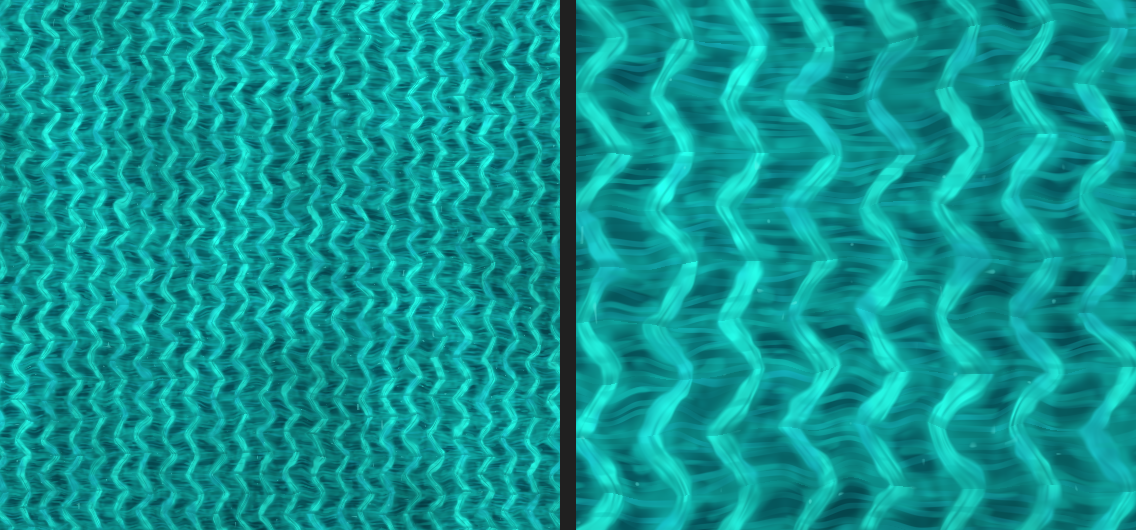
Left, the full canvas; right, a detail of the centre.
Write a Shadertoy shader that draws this texture.

```glsl
// Teal knitted shade netting: zigzag tapes joined by fine cross threads.

const vec2 REPEATS = vec2(23.0, 14.0);   // tapes across, zigzags down
const float SWING = 0.23;                // sideways reach of a zigzag
const float TAPE_HALF_WIDTH = 0.16;
const int THREADS = 5;                   // cross threads per zigzag leg

const vec3 SHADOW = vec3(0.015, 0.30, 0.33);
const vec3 DEEP   = vec3(0.03, 0.46, 0.45);
const vec3 MID    = vec3(0.05, 0.60, 0.58);
const vec3 TAPE   = vec3(0.06, 0.69, 0.65);
const vec3 BRIGHT = vec3(0.13, 0.88, 0.81);
const vec3 BLUISH = vec3(0.08, 0.65, 0.72);

float hash(vec2 p) {
    vec3 q = fract(vec3(p.xyx) * 0.1031);
    q += dot(q, q.yzx + 33.33);
    return fract((q.x + q.y) * q.z);
}

float noise(vec2 p) {
    vec2 cell = floor(p), f = fract(p);
    f = f * f * (3.0 - 2.0 * f);
    float low = mix(hash(cell), hash(cell + vec2(1, 0)), f.x);
    float high = mix(hash(cell + vec2(0, 1)), hash(cell + vec2(1, 1)), f.x);
    return mix(low, high, f.y);
}

// Antialiased coverage of a stroke at distance d.
float stroke(float d, float halfWidth, float blur) {
    return 1.0 - smoothstep(halfWidth - blur, halfWidth + blur, abs(d));
}

// Uneven stretching of the fabric.
vec2 stretch(vec2 p) {
    vec2 slow = vec2(noise(p * 0.35), noise(p * 0.35 + 41.0)) - 0.5;
    vec2 quick = vec2(noise(p * 2.1 + 13.0), noise(p * 2.1 + 77.0)) - 0.5;
    return p + slow * vec2(0.35, 0.25) + quick * vec2(0.22, 0.12);
}

// Threads fan out from the inner bend (0) to the outer bend (1) of a gap.
float crossThreads(float across, float along, vec2 cell, float blur) {
    float cover = 0.0;
    for (int i = 0; i < THREADS; i++) {
        vec2 seed = cell * 7.0 + float(i) * vec2(3.7, 11.3);
        float start = (float(i) + hash(seed)) / float(THREADS);
        float end = (float(i) + hash(seed + 5.1)) / float(THREADS);
        float tilt = 0.35 * (hash(seed + 9.4) - 0.5);
        float reach = smoothstep(0.0, 0.45, abs(across - hash(seed + 4.3)));
        float strength = (0.25 + 0.75 * hash(seed + 2.6)) * (0.45 + 0.55 * reach);
        float d = along - mix(start, end, across) - tilt * (across - 0.5);
        cover = max(cover, strength * stroke(d, 0.05, blur));
    }
    return cover;
}

// Dark backing seen through the gap, with its threads.
vec3 gapColor(float across, float along, vec2 cell, vec2 p, float blur) {
    float haze = noise(p * vec2(3.5, 5.0) + 19.0);
    vec2 fromHole = vec2(across - 0.5, along - 0.4 - 0.2 * hash(cell + 6.0)) / vec2(0.36, 0.46);
    float open = 1.0 - smoothstep(0.35, 1.15, length(fromHole) + 0.5 * (haze - 0.5));
    open *= 0.5 + 0.5 * hash(cell + 3.0);
    vec3 veil = mix(DEEP, MID, 0.15 + 0.85 * noise(p * vec2(4.0, 6.0) + 33.0));
    vec3 color = mix(veil, SHADOW, open);
    float threads = crossThreads(across, along, cell, blur);
    return mix(color, mix(TAPE, BLUISH, hash(cell + 8.0)), threads * (0.7 - 0.2 * open));
}

// Glossy tape made of lengthwise fibres, dull where it folds.
vec3 tapeColor(float offset, float along, vec2 cell, vec2 p) {
    float fibre = noise(vec2(offset * 22.0 + cell.x * 17.0, p.y * 5.0));
    float patches = noise(p * vec2(3.0, 4.5) + 61.0);
    float crown = 1.0 - abs(offset) / TAPE_HALF_WIDTH;
    float legLight = 0.12 * mod(cell.y, 2.0) + 0.3 * hash(cell + 21.0);
    float light = 0.6 * fibre + 0.7 * patches + 0.25 * crown + legLight - 0.3;
    vec3 color = mix(MID, TAPE, smoothstep(-0.1, 0.4, light));
    color = mix(color, BRIGHT, smoothstep(0.2, 1.0, light));
    float groove = stroke(offset - 0.12 * (hash(cell + 31.0) - 0.5), 0.02, 0.025);
    color = mix(color, MID, 0.55 * groove * smoothstep(0.3, 0.7, noise(p * 4.0 + 7.0)));
    color = mix(color, BLUISH, 0.6 * smoothstep(0.5, 0.85, noise(p * 2.3 + 29.0)));
    float crease = stroke(along - 0.06, 0.08, 0.07) * hash(cell + 15.0);
    return mix(color, DEEP, 0.55 * crease);
}

void mainImage(out vec4 fragColor, in vec2 fragCoord) {
    vec2 uv = fragCoord / iResolution.xy;
    vec2 blur = REPEATS / iResolution.xy;
    vec2 p = stretch(uv * REPEATS);

    // Straighten the zigzag so that tapes lie on whole numbers.
    float bend = abs(fract(p.y) - 0.5) * 4.0 - 1.0;
    float zigzag = bend * (1.25 - 0.25 * bend * bend);
    float x = p.x - SWING * zigzag;
    float leg = p.y * 2.0;
    vec2 cell = floor(vec2(x, leg));
    float across = fract(x), along = fract(leg);
    float column = floor(x + 0.5);
    float offset = x - column;
    vec2 tapeCell = vec2(column, cell.y);

    // Each leg bulges in its middle and frays at its edges.
    float width = TAPE_HALF_WIDTH * (0.75 + 1.1 * along * (1.0 - along));
    width += 0.12 * (noise(p * vec2(5.0, 8.0)) - 0.5);
    vec3 gap = gapColor(across, along, cell, p, blur.y * 1.6);
    gap = mix(gap, MID, 0.55 * stroke(offset, width + 0.07, 0.08));
    vec3 tape = tapeColor(offset, along, tapeCell, p);
    vec3 color = mix(gap, tape, stroke(offset, width, blur.x * 0.8 + 0.03));

    // Loose fibres across the bends, then broad light and fine grain.
    float strand = stroke(along - 0.5, 0.5, 0.1) * noise(p * vec2(3.0, 16.0) + 140.0);
    color = mix(color, TAPE, 0.45 * smoothstep(0.55, 0.85, strand));
    float light = 1.0 + 0.10 * (uv.y - 0.5) + 0.22 * (noise(p * 0.3 + 90.0) - 0.5);
    light += 0.16 * (noise(p * 0.9 + 170.0) - 0.5);
    light += 0.16 * (noise(p * vec2(7.0, 10.0) + 50.0) - 0.5);
    float glint = smoothstep(0.95, 1.0, noise(p * vec2(5.0, 8.0) + 120.0));
    color = mix(color * light, vec3(0.45, 0.95, 0.92), 0.4 * glint);
    fragColor = vec4(clamp(color, 0.0, 1.0), 1.0);
}
```
